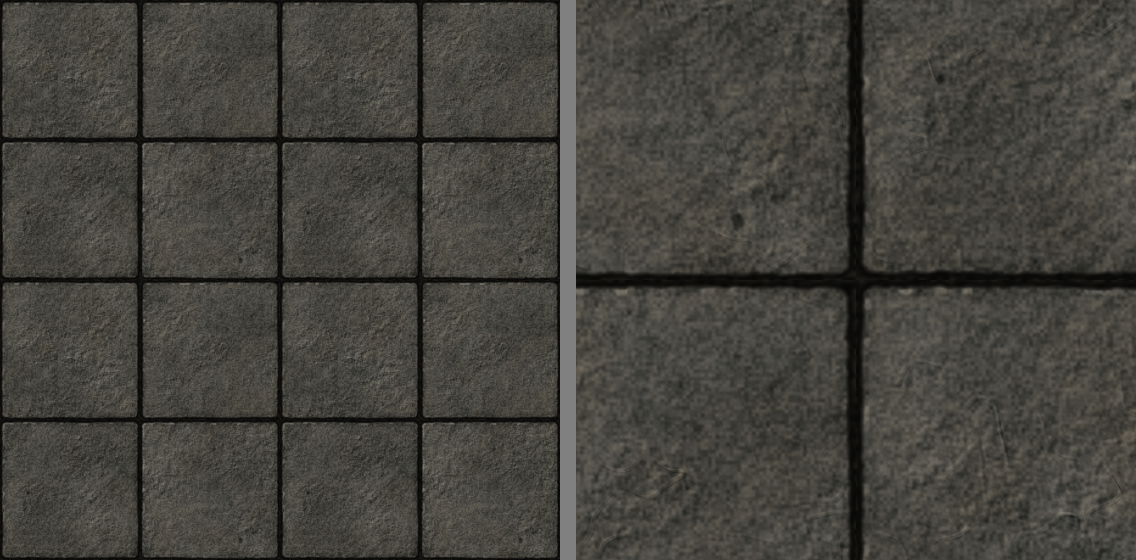
Left: the whole. Right: its middle third, enlarged.
Write a WebGL 2 fragment shader that draws this texture.

```glsl
#version 300 es
precision highp float;
// Dark worn stone tiles, four by four, with narrow black grooves; two by two tiles differ.
uniform vec2 u_resolution;
out vec4 outColor;

float hash(vec2 p) {
    vec3 q = fract(p.xyx * vec3(0.1031, 0.1030, 0.0973));
    q += dot(q, q.yzx + 33.33);
    return fract((q.x + q.y) * q.z);
}

float noise(vec2 p) {
    vec2 i = floor(p), f = fract(p);
    f = f * f * (3.0 - 2.0 * f);
    return mix(mix(hash(i), hash(i + vec2(1, 0)), f.x),
               mix(hash(i + vec2(0, 1)), hash(i + vec2(1, 1)), f.x), f.y);
}

float fbm(vec2 p) {
    float sum = 0.0, amp = 0.5;
    for (int i = 0; i < 5; i++) {
        sum += amp * noise(p);
        p = mat2(1.6, 1.2, -1.2, 1.6) * p + 17.3;
        amp *= 0.5;
    }
    return sum / 0.97;
}

// Stone relief: fine roughness with thin raised wrinkles
float height(vec2 p) {
    vec2 warped = p * 10.0 + 1.5 * vec2(noise(p * 14.0), noise(p * 14.0 + 31.0));
    float wrinkle = smoothstep(0.06, 0.0, abs(noise(warped) - 0.5));
    return fbm(p * 32.0) + 0.22 * wrinkle * noise(p * 18.0 + 5.0);
}

float roundedBox(vec2 p, float halfSize, float radius) {
    vec2 q = abs(p) - halfSize + radius;
    return length(max(q, 0.0)) + min(max(q.x, q.y), 0.0) - radius;
}

void main() {
    vec2 grid = gl_FragCoord.xy / u_resolution * 4.0;
    vec2 tile = mod(floor(grid), 2.0);   // the pattern repeats every two tiles
    vec2 cell = fract(grid);
    vec2 p = cell + tile * vec2(7.0, 11.0) + 3.0;   // private noise area per tile

    // Slightly uneven outline, negative inside the stone
    float edge = roundedBox(cell - 0.5, 0.482, 0.028);
    edge += 0.007 * (noise(p * 5.0) - 0.5) + 0.006 * (noise(p * 45.0) - 0.5);

    // Roughness gathers in a worn patch and in random areas
    vec2 patchCenter = mix(vec2(0.65, 0.45), vec2(0.17, 0.68), tile.x);
    float worn = smoothstep(0.32, 0.0, length(cell - patchCenter));
    float rough = 0.6 + 0.6 * smoothstep(0.42, 0.62, fbm(p * 4.0 + 9.0)) + 0.65 * worn;

    // Light from the upper left
    float relief = height(p) - height(p + vec2(-0.008, 0.008));

    float tone = 0.48 + 0.05 * (hash(tile + 4.0) - 0.5) + 0.04 * (tile.y - 0.5);
    tone += 0.55 * (fbm(p * 3.0) - 0.5) + 0.4 * (fbm(p * 15.0 + 40.0) - 0.5);
    tone += 1.1 * relief * rough + 0.06 * worn;
    tone += 0.5 * (noise(p * 115.0) - 0.5);

    // Dim border with a chipped pale rim, brighter on the left and top
    tone -= 0.26 * smoothstep(-0.045, 0.0, edge);
    float rim = smoothstep(-0.022, -0.010, edge) * smoothstep(0.002, -0.006, edge);
    float facing = smoothstep(-0.3, 0.7, cell.y - cell.x);
    tone += rim * (0.2 + 0.5 * facing) * smoothstep(0.42, 0.8, noise(p * 34.0 + 60.0));

    // One small dark pit in each tile of the lower row
    vec2 pitCenter = mix(vec2(0.20, 0.48), vec2(0.72, 0.14), tile.x);
    float pit = length((cell - pitCenter) * vec2(1.0, 0.8)) + 0.012 * (noise(p * 60.0) - 0.5);
    tone -= 0.75 * (1.0 - tile.y) * smoothstep(0.018, 0.006, pit);

    vec3 stone = mix(vec3(0.172, 0.172, 0.153), vec3(0.402, 0.388, 0.355), max(tone, -0.35));
    stone *= 1.0 + vec3(0.05, 0.0, -0.06) * (fbm(p * 6.0 + 80.0) - 0.5 + relief);

    // Gritty groove, a little lighter along its floor
    float floorLight = smoothstep(0.008, 0.020, edge);
    float grit = noise(p * 70.0);
    vec3 groove = vec3(0.054, 0.052, 0.045) * (0.5 + 0.6 * grit + floorLight * grit);

    outColor = vec4(mix(stone, groove, smoothstep(-0.007, 0.008, edge)), 1.0);
}
```
